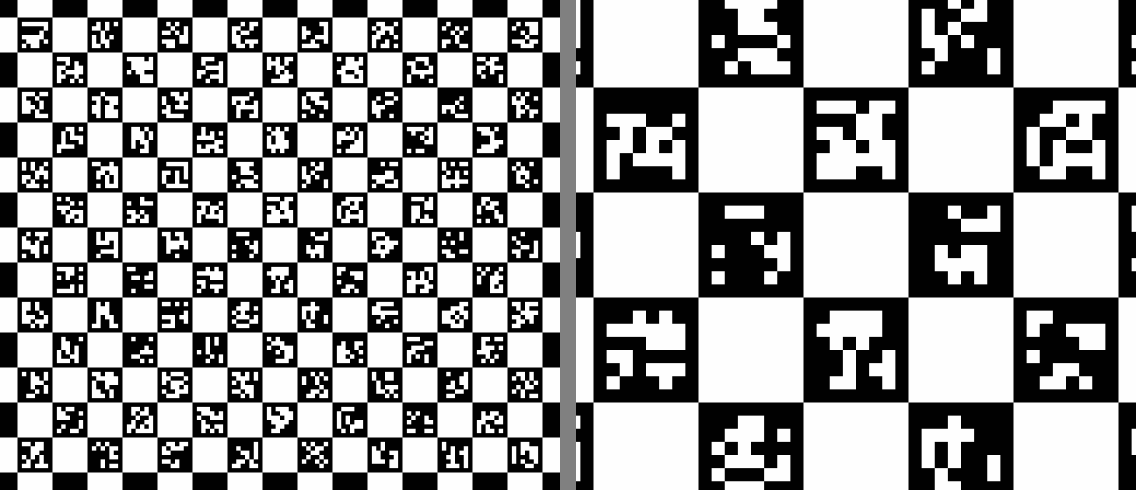
Left: the whole. Right: its middle third, enlarged.
Give the GLSL for this pattern, as a WebGL 1 fragment shader.

```glsl
precision highp float;
// Black and white checkerboard whose inner black squares hold random 6 by 6 bit markers.

uniform vec2 u_resolution;

const vec2 SQUARES = vec2(16.0, 14.0);   // squares across and down, half ones at the rim
const float MODULES = 8.0;               // modules per square: six bits and a black frame
const float WHITE_SHARE = 0.47;          // chance that a marker bit is white
const vec3 INK = vec3(0.005);
const vec3 PAPER = vec3(0.995);

float hash(vec2 p) {
  return fract(sin(dot(p, vec2(12.9898, 78.233))) * 43758.5453);
}

// 1.0 when both components of p lie between low and high
float inside(vec2 p, vec2 low, vec2 high) {
  vec2 within = step(low, p) * step(p, high);
  return within.x * within.y;
}

// Whiteness of one whole module of the board, 0.0 or 1.0
float moduleWhite(vec2 module) {
  // The board is shifted by half a square
  vec2 shifted = module + 0.5 * MODULES;
  vec2 square = floor((shifted + 0.5) / MODULES);
  vec2 local = shifted - square * MODULES;

  float whiteSquare = mod(square.x + square.y, 2.0);

  // Cut squares along the rim stay solid
  float fullSquare = inside(square, vec2(0.5), SQUARES - 0.5);
  float bitArea = inside(local, vec2(0.5), vec2(MODULES - 1.5));
  float bit = step(hash(module + 3.0), WHITE_SHARE);

  return max(whiteSquare, fullSquare * bitArea * bit);
}

// Blends the four modules round the nearest corner by their pixel coverage
float boardWhite(vec2 p, vec2 pixel) {
  vec2 corner = floor(p + 0.5);
  vec2 cover = clamp((p - corner) / pixel + 0.5, 0.0, 1.0);
  float below = mix(moduleWhite(corner - 1.0),
                    moduleWhite(corner + vec2(0.0, -1.0)), cover.x);
  float above = mix(moduleWhite(corner + vec2(-1.0, 0.0)),
                    moduleWhite(corner), cover.x);
  return mix(below, above, cover.y);
}

void main() {
  // Module coordinates and the size of a pixel in them
  vec2 pixel = SQUARES * MODULES / u_resolution;
  vec2 p = gl_FragCoord.xy * pixel;

  gl_FragColor = vec4(mix(INK, PAPER, boardWhite(p, pixel)), 1.0);
}
```
